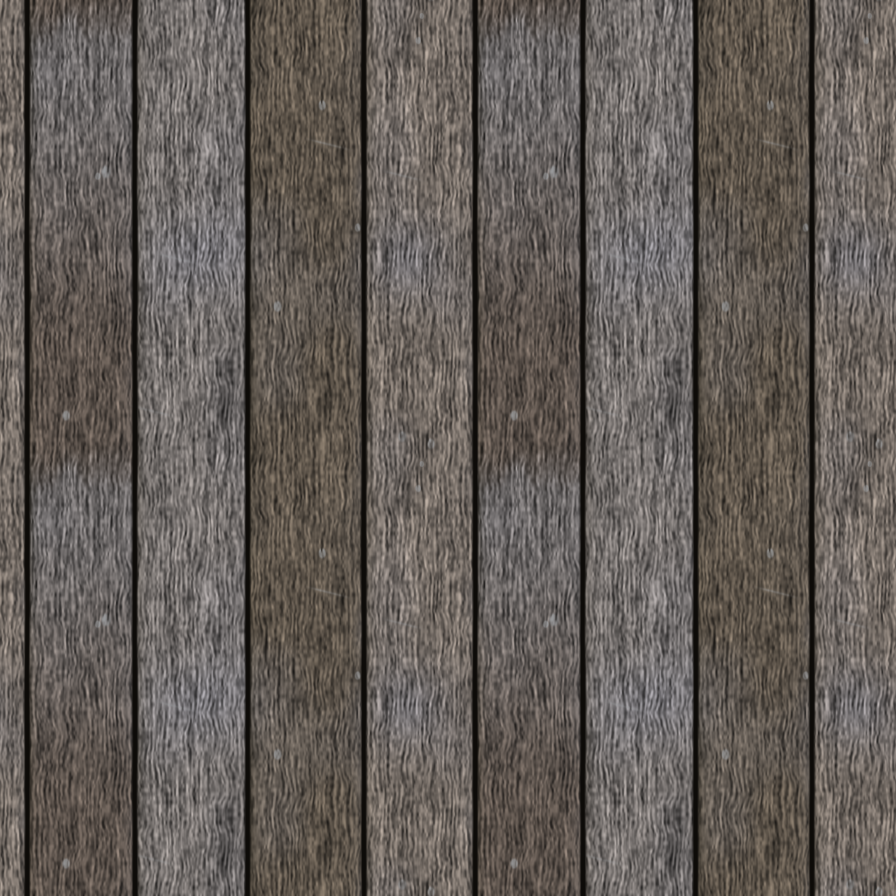
Reproduce this texture procedurally as a Shadertoy shader.

```glsl
// Weathered deck boards: a 2 by 2 repeat of four upright planks with dark gaps.
// Fine wavering ridges and wrapped value noise give the grain of each plank;
// soft spots and thin strokes add stains, flecks and scratches.

const float TILES = 2.0;
const float HALF_PI = 1.5707963;
const float RIDGES = 94.0;
const vec3 GAP = vec3(0.050, 0.043, 0.033);
const vec3 MOSS = vec3(0.20, 0.18, 0.13);
const vec3 SILVER = vec3(0.455, 0.455, 0.485);
const vec3 UMBER = vec3(0.352, 0.315, 0.288);
const vec3 FLECK = vec3(0.60, 0.61, 0.62);

float hash(vec2 p) {
    vec3 q = fract(vec3(p.xyx) * vec3(0.1031, 0.1030, 0.0973));
    q += dot(q, q.yzx + 33.33);
    return fract((q.x + q.y) * q.z);
}

// Value noise on the unit square that wraps after a whole number of cells
float noise(vec2 p, vec2 cells, float seed) {
    vec2 g = p * cells, i = floor(g), f = fract(g);
    f = f * f * (3.0 - 2.0 * f);
    vec2 a = mod(i, cells) + seed, b = mod(i + 1.0, cells) + seed;
    return mix(mix(hash(a), hash(vec2(b.x, a.y)), f.x),
               mix(hash(vec2(a.x, b.y)), hash(b), f.x), f.y);
}

// Shortest offset between two points on the wrapped tile
vec2 wrapped(vec2 d) {
    return fract(d + 0.5) - 0.5;
}

float softSpot(vec2 p, vec2 center, vec2 radius) {
    vec2 d = wrapped(p - center) / radius;
    return exp(-dot(d, d));
}

// Slightly uneven spacing of the gaps
float gapPosition(float k) {
    return 0.0567 + 0.25 * k + 0.0068 * cos(k * HALF_PI + 0.94);
}

vec3 plankColor(float id) {
    if (id < 0.5) return vec3(0.425, 0.410, 0.408);
    if (id < 1.5) return vec3(0.455, 0.435, 0.425);
    if (id < 2.5) return vec3(0.355, 0.320, 0.280);
    return vec3(0.445, 0.412, 0.385);
}

// Grain brightness around zero: wavering ridges, broken fibres and fine grit
float grain(vec2 p, float seed) {
    float drift = 1.3 * noise(p, vec2(22.0, 17.0), seed + 3.0)
                + 0.5 * noise(p, vec2(48.0, 44.0), seed + 29.0);
    float ridge = sin(4.0 * HALF_PI * (RIDGES * p.x + drift));
    float depth = 0.3 + 1.2 * noise(p, vec2(60.0, 30.0), seed + 57.0);
    vec2 q = p + vec2(0.4 * drift / RIDGES, 0.0);
    float streaks = 0.32 * noise(q, vec2(150.0, 9.0), seed)
                  + 0.40 * noise(q, vec2(170.0, 42.0), seed + 41.0) - 0.36;
    float grit = noise(q, vec2(256.0, 110.0), seed + 83.0) - 0.5;
    return 0.14 * ridge * depth + streaks + 0.38 * grit;
}

// Pale flecks and fine slanted scratches scattered over the tile
float marks(vec2 p) {
    float sum = 0.0;
    for (float i = 0.0; i < 10.0; i++) {
        vec2 c = vec2(hash(vec2(i, 7.3)), hash(vec2(i, 19.7)));
        float r = mix(0.006, 0.014, hash(vec2(i, 31.1)));
        sum += smoothstep(0.25, 0.7, softSpot(p, c, r * vec2(0.9, 1.2)));
    }
    for (float i = 0.0; i < 4.0; i++) {
        vec2 d = wrapped(p - vec2(hash(vec2(i, 53.9)), hash(vec2(i, 67.3))));
        d.y += 0.25 * d.x;
        sum += 0.5 * exp(-pow(d.x / 0.04, 4.0) - pow(d.y / 0.003, 2.0));
    }
    return min(sum, 1.0);
}

void mainImage(out vec4 fragColor, in vec2 fragCoord) {
    vec2 p = fract(fragCoord / iResolution.xy * TILES);
    float pixel = TILES / iResolution.x;

    // Plank index and distances to its two gaps
    float k = floor((p.x - 0.0567) * 4.0);
    if (p.x < gapPosition(k)) k -= 1.0;
    if (p.x >= gapPosition(k + 1.0)) k += 1.0;
    float left = p.x - gapPosition(k), right = gapPosition(k + 1.0) - p.x;
    float id = mod(k, 4.0), seed = id * 17.0;

    // Board tint with broad weathering
    float blotch = noise(p, vec2(8.0, 6.0), seed + 5.0);
    float patches = noise(p, vec2(26.0, 12.0), seed + 11.0);
    float fiber = grain(p, seed);
    vec3 color = plankColor(id);
    color = mix(color, SILVER, 0.2 * smoothstep(0.4, 1.0, blotch));
    color *= 0.96 + 0.08 * patches;

    // First board darkens downward, then turns pale at a ragged border
    float fall = fract(0.915 - p.y + 0.05 * (patches - 0.5) + 0.04 * fiber);
    float dark = smoothstep(0.05, 0.75, fall) * (1.0 - smoothstep(0.92, 1.0, fall));
    if (id < 0.5) color = mix(color, UMBER, dark);

    // Silvered bands and a dark stain on the paler boards
    float bands = softSpot(p, vec2(0.45, 0.43), vec2(0.13, 0.09))
                + softSpot(p, vec2(0.91, 0.42), vec2(0.10, 0.09));
    color = mix(color, SILVER, 0.6 * min(bands, 1.0));
    float stain = softSpot(p, vec2(0.515, 0.14), vec2(0.035, 0.10));
    color *= 1.0 - 0.4 * stain * smoothstep(0.1, 0.7, patches);

    // Grain, marks and worn edges
    color *= 1.0 + 1.2 * fiber;
    color = mix(color, FLECK, marks(p) * clamp(0.55 + fiber, 0.0, 1.0));
    color = mix(color, SILVER, 0.4 * exp(-right / 0.018) * patches);
    color = mix(color, MOSS, 0.8 * exp(-left / 0.010) * (0.5 + 0.5 * blotch));

    // Gaps between boards
    float edge = min(left, right) + 0.0015 * (patches - 0.5);
    float soft = max(0.0035, 0.5 * pixel);
    color = mix(GAP, color, smoothstep(0.006 - soft, 0.006 + soft, edge));
    fragColor = vec4(clamp(color, 0.0, 1.0), 1.0);
}
```
